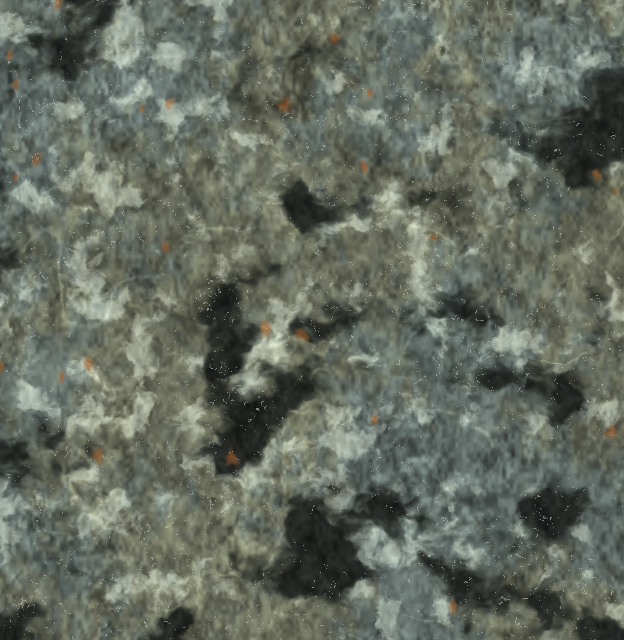
Write a Shadertoy shader that draws this texture.

```glsl
#define BASE_TONE 0.425
#define PATCH_SCALE 9.0
#define PATCH_LEVEL 0.645
#define PALE_SCALE 23.0
#define PALE_LEVEL 0.665
#define PALE_GAIN 0.25
#define GRAIN_GAIN 1.0
#define SPECK_CHANCE 0.035
#define RUST_CHANCE 0.022

const vec3 OLIVE = vec3(0.975, 1.0, 0.82);
const vec3 SLATE = vec3(0.88, 0.99, 0.95);
const vec3 PIT = vec3(0.105, 0.118, 0.108);
const vec3 CHALK = vec3(0.76, 0.80, 0.76);
const vec3 RUST = vec3(0.60, 0.36, 0.17);

// Integer hash: two random values per cell
vec2 hash2(vec2 cell, float seed) {
    uvec2 q = uvec2(ivec2(cell) + 4096) + uvec2(uint(seed) * 7919u, uint(seed) * 3571u);
    q = q * 1664525u + 1013904223u;
    q.x += q.y * 1664525u;
    q.y += q.x * 1664525u;
    q ^= q >> 16u;
    q.x += q.y * 1664525u;
    q.y += q.x * 1664525u;
    q ^= q >> 16u;
    return vec2(q & 65535u) / 65535.0;
}

float noise(vec2 p, float seed) {
    vec2 cell = floor(p);
    vec2 f = fract(p);
    f = f * f * (3.0 - 2.0 * f);
    float a = hash2(cell, seed).x;
    float b = hash2(cell + vec2(1, 0), seed).x;
    float c = hash2(cell + vec2(0, 1), seed).x;
    float d = hash2(cell + vec2(1, 1), seed).x;
    return mix(mix(a, b, f.x), mix(c, d, f.x), f.y);
}

// Rotated octaves, normalised to 0..1
float fbm(vec2 p, float seed) {
    const mat2 turn = mat2(1.6, 1.2, -1.2, 1.6);
    float sum = 0.0, weight = 1.0, total = 0.0;
    for (int i = 0; i < 5; i++) {
        sum += weight * noise(p, seed + float(i));
        total += weight;
        weight *= 0.56;
        p = turn * p + 3.7;
    }
    return sum / total;
}

// Sparse soft flecks, one candidate per cell
float flecks(vec2 p, float chance, float seed) {
    vec2 cell = floor(p);
    float mask = 0.0;
    for (int y = -1; y <= 1; y++)
    for (int x = -1; x <= 1; x++) {
        vec2 c = cell + vec2(x, y);
        vec2 place = hash2(c, seed);
        vec2 kind = hash2(c, seed + 1.0);
        float radius = mix(0.25, 0.6, kind.y);
        float d = length((p - c - place) * vec2(1.2, 0.8));
        mask = max(mask, step(kind.x, chance) * smoothstep(radius, radius * 0.3, d));
    }
    return mask;
}

void mainImage(out vec4 fragColor, in vec2 fragCoord) {
    vec2 uv = fragCoord / iResolution.y;

    // Ragged displacement of all the layers
    vec2 warp = vec2(fbm(uv * 24.0, 11.0), fbm(uv * 24.0, 21.0)) - 0.5;
    vec2 p = uv + 0.03 * warp;

    // Mottled ground and fine, slightly upright grain
    float tone = BASE_TONE + 0.15 * (fbm(p * 7.0, 31.0) - 0.5);
    vec2 g = (uv + 0.012 * warp) * vec2(1.2, 0.85);
    float grain = 0.15 * (noise(g * 38.0, 41.0) - 0.5)
                + 0.16 * (noise(g * 80.0 + 5.3, 42.0) - 0.5)
                + 0.15 * (noise(g * 155.0 + 9.1, 43.0) - 0.5);
    tone += GRAIN_GAIN * grain * mix(0.65, 1.35, noise(p * 11.0, 44.0));

    // Dark hollows, a little wider than tall, gathered in clusters
    float hollow = fbm(p * PATCH_SCALE * vec2(0.9, 1.1), 51.0);
    hollow += 0.16 * (noise(p * 3.0, 57.0) - 0.5) + 0.15 * grain;
    float dark = smoothstep(PATCH_LEVEL - 0.085, PATCH_LEVEL + 0.065, hollow);

    // Pale crust and broken thin veins
    float crust = fbm(p * PALE_SCALE, 61.0) + 0.12 * (noise(p * 5.0, 67.0) - 0.5);
    float pale = smoothstep(PALE_LEVEL - 0.09, PALE_LEVEL + 0.09, crust);
    float vein = smoothstep(0.05, 0.0, abs(noise(p * 15.0, 71.0) - 0.5));
    vein *= smoothstep(0.58, 0.8, noise(p * 9.0, 72.0));
    tone += (PALE_GAIN * pale + 0.12 * vein) * (1.0 - 0.6 * dark);

    // Olive to slate drift
    float drift = fbm(p * 4.5, 81.0) + 0.25 * (noise(g * 50.0, 86.0) - 0.5);
    vec3 tint = mix(OLIVE, SLATE, smoothstep(0.32, 0.68, drift));
    tint = mix(tint, vec3(0.95, 1.0, 0.92), 0.6 * pale);
    vec3 color = tone * tint;
    color = mix(color, PIT * (1.0 + 3.0 * grain), 0.92 * dark);

    // Rust stains and bright chips
    float rust = flecks(p * 36.0, RUST_CHANCE, 91.0);
    color = mix(color, RUST * (0.8 + tone * 0.5), 0.6 * rust);
    float chip = flecks(uv * 105.0 + 30.0 * warp, SPECK_CHANCE, 95.0);
    color = mix(color, CHALK, 0.6 * chip);

    fragColor = vec4(clamp(color, 0.0, 1.0), 1.0);
}
```
